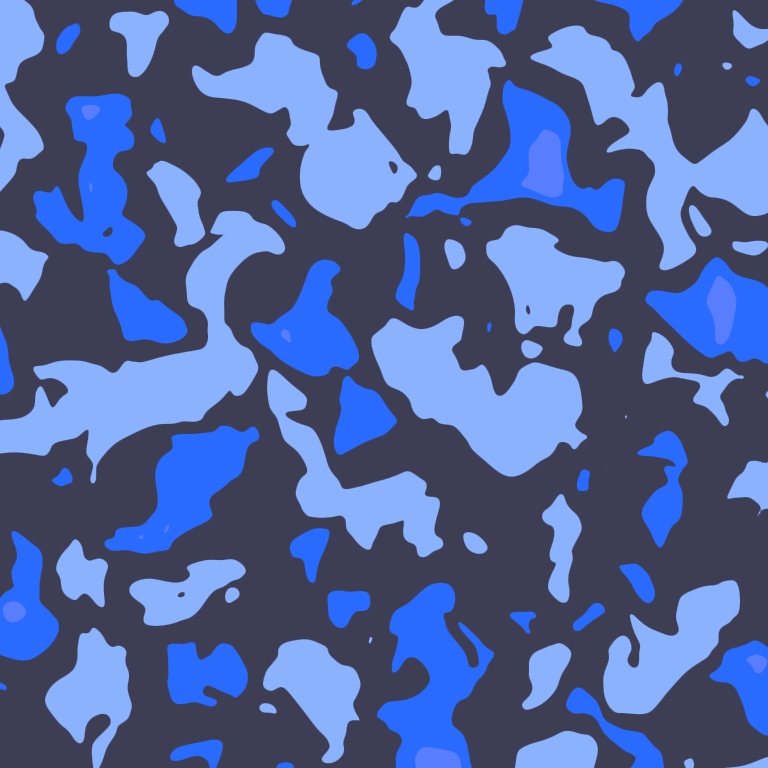
A Shadertoy shader for this texture:

```glsl
// Camouflage of pale and vivid blue islands scattered on dark slate.

const vec3 SLATE  = vec3(0.24, 0.24, 0.33);
const vec3 PALE   = vec3(0.54, 0.70, 1.00);
const vec3 VIVID  = vec3(0.16, 0.42, 1.00);
const vec3 VIOLET = vec3(0.35, 0.49, 1.00);

const float CELLS = 7.0;          // coarse noise cells per canvas height
const float PALE_LEVEL = 0.183;   // field above this is pale
const float VIVID_LEVEL = -0.27;  // field below this is vivid
const float VIOLET_LEVEL = -0.55; // deepest cores

float hash(vec2 p) {
    vec3 q = fract(p.xyx * vec3(0.1031, 0.1030, 0.0973));
    q += dot(q, q.yzx + 33.33);
    return fract((q.x + q.y) * q.z);
}

// Contribution of one lattice corner: random unit slope times offset
float cornerSlope(vec2 cell, vec2 offset) {
    float angle = 6.28318 * hash(cell);
    return dot(vec2(cos(angle), sin(angle)), offset);
}

float gradientNoise(vec2 p) {
    vec2 i = floor(p);
    vec2 f = p - i;
    vec2 u = f * f * f * (f * (f * 6.0 - 15.0) + 10.0);
    vec2 e = vec2(1.0, 0.0);
    float low  = mix(cornerSlope(i, f), cornerSlope(i + e.xy, f - e.xy), u.x);
    float high = mix(cornerSlope(i + e.yx, f - e.yx), cornerSlope(i + e.xx, f - e.xx), u.x);
    return mix(low, high, u.y);
}

// Octaves are rotated and shifted so their lattices never line up
float fractalNoise(vec2 p, int octaves) {
    mat2 turnAndDouble = mat2(1.6, 1.2, -1.2, 1.6);
    float sum = 0.0;
    float weight = 1.0;
    for (int k = 0; k < octaves; k++) {
        sum += weight * gradientNoise(p);
        p = turnAndDouble * p + vec2(17.3, 41.7);
        weight *= 0.5;
    }
    return sum;
}

// Gentle bending that draws out hooks and necks
vec2 warp(vec2 p, float amount) {
    vec2 q = p * 1.3;
    return p + amount * vec2(gradientNoise(q + 61.4), gradientNoise(q + 93.8));
}

// One-pixel soft step across a level of the field
float above(float field, float level, float pixel) {
    return clamp((field - level) / pixel + 0.5, 0.0, 1.0);
}

void mainImage(out vec4 fragColor, in vec2 fragCoord) {
    vec2 uv = fragCoord / iResolution.y;
    vec2 p = uv * CELLS + vec2(23.6, 8.2);

    float field = fractalNoise(warp(p, 0.4), 3);
    float pixel = max(fwidth(field), 1e-5);

    // Islands: peaks are pale, hollows are vivid with violet cores
    vec3 color = mix(SLATE, PALE, above(field, PALE_LEVEL, pixel));
    color = mix(color, VIVID, above(-field, -VIVID_LEVEL, pixel));
    color = mix(color, VIOLET, above(-field, -VIOLET_LEVEL, pixel));

    fragColor = vec4(color, 1.0);
}
```
